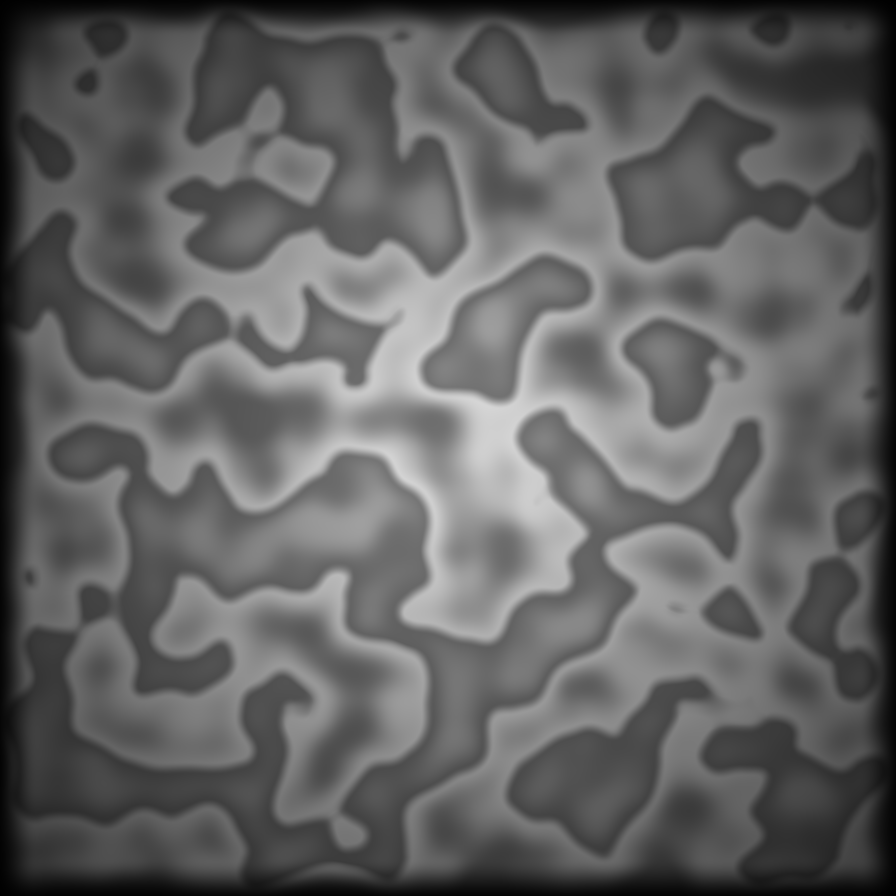
A three.js fragment shader for this texture:

```glsl
varying vec2 vUv;

const float BLOB_SCALE = 8.0;
const float EDGE_SOFTNESS = 0.0075;
const float BLOB_LEVEL = 0.07;

// Random unit gradient for a lattice corner
vec2 cornerGradient(vec2 cell) {
  vec3 p = fract(cell.xyx * vec3(0.1031, 0.1030, 0.0973));
  p += dot(p, p.yzx + 33.33);
  float angle = 6.28318 * fract((p.x + p.y) * p.z);
  return vec2(cos(angle), sin(angle));
}

float cornerValue(vec2 cell, vec2 offset, vec2 corner) {
  return dot(cornerGradient(cell + corner), offset - corner);
}

float gradientNoise(vec2 p) {
  vec2 cell = floor(p);
  vec2 f = fract(p);
  vec2 w = f * f * f * (f * (f * 6.0 - 15.0) + 10.0);
  float low = mix(cornerValue(cell, f, vec2(0.0, 0.0)),
                  cornerValue(cell, f, vec2(1.0, 0.0)), w.x);
  float high = mix(cornerValue(cell, f, vec2(0.0, 1.0)),
                   cornerValue(cell, f, vec2(1.0, 1.0)), w.x);
  return mix(low, high, w.y);
}

// 0 on the canvas border, 1 further inside
float borderFade(vec2 uv, float width) {
  vec2 inset = min(uv, 1.0 - uv);
  vec2 fade = smoothstep(-0.2 * width, width, inset);
  return fade.x * fade.y;
}

// Positive inside blobs, negative between them
float blobField(vec2 uv, float scale) {
  float coarse = gradientNoise(uv * scale + 17.3);
  float fine = gradientNoise(uv * scale * 2.0 + 61.7);
  float rim = 1.0 - borderFade(uv, 0.045);
  return coarse + 0.55 * fine - BLOB_LEVEL - 0.5 * rim;
}

// Approximate distance to the blob outline, in canvas units
float outlineDistance(vec2 uv, float field, float scale) {
  vec2 stepSize = vec2(0.002, 0.0);
  vec2 slope = vec2(blobField(uv + stepSize.xy, scale),
                    blobField(uv + stepSize.yx, scale)) - field;
  return field / max(length(slope) / stepSize.x, 4.0);
}

// Light ground darkens away from outlines, dark blobs brighten inward
float reliefShade(float field, float dist, float softness) {
  float ground = 1.0 - 0.5 * smoothstep(0.0, 0.75, -field);
  float blob = 0.53 + 0.27 * smoothstep(0.0, 0.6, field);
  return mix(ground, blob, smoothstep(-softness, softness, dist));
}

// Bright middle falling off towards the corners
float centreGlow(vec2 uv) {
  vec2 p = uv - 0.5;
  return max(0.93 - 1.03 * sqrt(dot(p, p) + 0.003), 0.0);
}

void main() {
  float field = blobField(vUv, BLOB_SCALE);
  float dist = outlineDistance(vUv, field, BLOB_SCALE);
  float grey = reliefShade(field, dist, EDGE_SOFTNESS);
  grey *= centreGlow(vUv) * borderFade(vUv, 0.04);
  gl_FragColor = vec4(vec3(grey), 1.0);
}
```
